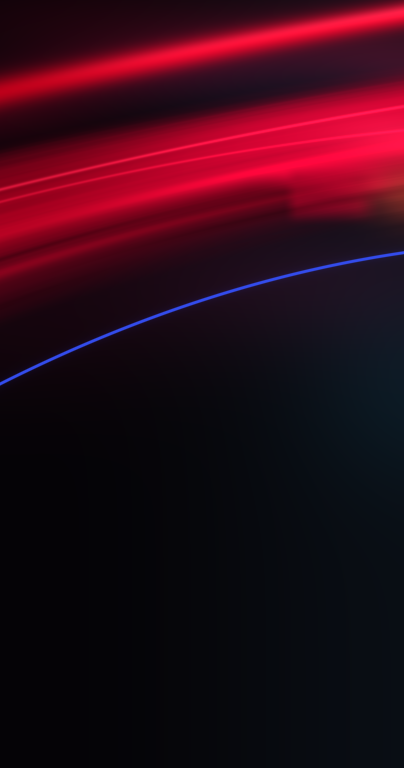
Reproduce this background procedurally as a Shadertoy shader.

```glsl
float hash(vec2 p) {
    return fract(sin(dot(p, vec2(41.3, 289.1))) * 4375.85);
}

float noise(vec2 p) {
    vec2 i = floor(p), f = fract(p);
    f = f * f * (3.0 - 2.0 * f);
    return mix(mix(hash(i), hash(i + vec2(1, 0)), f.x),
               mix(hash(i + vec2(0, 1)), hash(i + vec2(1, 1)), f.x), f.y);
}

float bell(float v, float centre, float width) {
    v = (v - centre) / width;
    return exp(-v * v);
}

float glow(vec2 p, vec2 centre, vec2 size) {
    p = (p - centre) / size;
    return exp(-dot(p, p));
}

// Follows a bending streak back to its height on the left side.
float streakCoord(vec2 p) {
    float bend = p.x * (1.03 - 0.56 * p.x);
    float e = p.y - 0.122 + p.x * (0.115 - 0.014 * p.x);
    return 0.122 + 2.0 * e / (1.0 + sqrt(max(1.0 - 4.0 * bend * e, 0.0)));
}

// Fine grain drawn out along the streaks.
float streakGrain(float s, float x) {
    float sum = 0.0, weight = 0.5, freq = 45.0;
    for (int i = 0; i < 4; i++) {
        sum += weight * noise(vec2(x * 1.5 + float(i) * 7.0, s * freq));
        weight *= 0.55;
        freq *= 2.1;
    }
    return sum;
}

vec3 darkBackdrop(vec2 p) {
    vec3 col = mix(vec3(0.018, 0.012, 0.024), vec3(0.036, 0.055, 0.08), smoothstep(0.1, 1.1, p.x));
    col += vec3(0.01, 0.05, 0.065) * glow(p, vec2(1.05, 0.5), vec2(0.3, 0.13));
    col += vec3(0.085, 0.015, 0.05) * glow(p, vec2(0.72, 0.36), vec2(0.55, 0.09));
    col += vec3(0.05, 0.005, 0.02) * glow(p, vec2(0.0, 0.43), vec2(0.5, 0.1));
    col += vec3(0.05, 0.025, 0.06) * glow(p, vec2(0.6, 0.1), vec2(0.45, 0.06));
    col += vec3(0.09, 0.0, 0.02) * glow(p, vec2(0.25, 0.03), vec2(0.5, 0.06));
    col += vec3(0.06, 0.0, 0.015) * glow(p, vec2(0.0, 0.16), vec2(0.3, 0.05));
    return col + vec3(0.16, 0.01, 0.05) * glow(p, vec2(1.05, 0.085), vec2(0.25, 0.035));
}

vec3 redStreaks(vec3 col, vec2 p) {
    float s = streakCoord(p);
    float grain = streakGrain(s, p.x);

    // Upper streak with a hot core
    float beam = bell(s, 0.12, mix(0.019, 0.016, p.x));
    col += vec3(0.15, 0.0, 0.03) * bell(s, 0.125, 0.045);
    col = mix(col, mix(vec3(0.74, 0.0, 0.1), vec3(0.93, 0.02, 0.17), smoothstep(0.0, 0.5, p.x)), beam);
    col += vec3(0.12, 0.1, 0.11) * bell(s, 0.116, 0.008) * p.x;

    // Broad band: bright body, then a dim fading skirt
    float top = smoothstep(0.185, 0.25, s + 0.012 * (grain - 0.5));
    float rightSide = smoothstep(0.6, 1.0, p.x);
    float bodyEnd = mix(0.315, 0.375, rightSide);
    float body = 1.0 - smoothstep(bodyEnd - 0.012, bodyEnd + 0.025, s);
    float skirt = 1.0 - smoothstep(0.325, 0.445, s + 0.03 * (grain - 0.5));
    vec3 bodyColor = mix(vec3(0.6, 0.0, 0.11), vec3(0.84, 0.015, 0.2), smoothstep(0.0, 0.75, p.x));
    bodyColor *= 0.82 + 0.34 * grain;
    bodyColor += vec3(0.14, 0.01, 0.03) * bell(s, 0.308, 0.012);
    vec3 skirtColor = vec3(0.47, 0.005, 0.1) * (0.5 + 0.9 * grain);
    skirtColor += vec3(0.2, 0.0, 0.025) * bell(s, 0.357, 0.007) * (1.0 - 0.6 * p.x);
    col = mix(col, skirtColor, top * skirt * 0.9);
    col = mix(col, bodyColor, top * body);

    // Thin bright threads
    col += vec3(0.3, 0.08, 0.12) * bell(s, 0.247, 0.0022);
    col += vec3(0.2, 0.04, 0.07) * bell(s, 0.263 + 0.02 * p.x * p.x, 0.002);

    // Soft red panels and a warm patch at the right
    float panel = smoothstep(0.7, 0.74, p.x) * (1.0 - smoothstep(0.88, 0.95, p.x));
    panel *= smoothstep(0.215, 0.235, p.y) * (1.0 - smoothstep(0.265, 0.295, p.y));
    col = mix(col, vec3(0.66, 0.01, 0.15) * (0.7 + 0.5 * grain), panel * 0.65);
    col += vec3(0.14, 0.06, 0.08) * glow(p, vec2(1.0, 0.175), vec2(0.2, 0.03));
    float patchGlow = glow(p, vec2(1.02, 0.25), vec2(0.11, 0.04));
    return mix(col, vec3(0.56, 0.2, 0.16) * (0.55 + 0.8 * grain), patchGlow * 0.8);
}

vec3 blueArc(vec3 col, vec2 p) {
    float height = 0.5 - p.x * (0.265 - 0.094 * p.x);
    float slope = (0.188 * p.x - 0.265) * iResolution.y / iResolution.x;
    float dist = abs(p.y - height) / sqrt(1.0 + slope * slope);
    float soft = 0.8 / iResolution.y;
    float line = 1.0 - smoothstep(0.0019 - soft, 0.0019 + soft, dist);
    col += vec3(0.02, 0.025, 0.12) * exp(-dist * 220.0);
    return mix(col, vec3(0.2, 0.3, 0.93), line);
}

void mainImage(out vec4 fragColor, in vec2 fragCoord) {
    // x runs rightward, y runs down from the top
    vec2 p = fragCoord / iResolution.xy;
    p.y = 1.0 - p.y;
    vec3 col = darkBackdrop(p);
    col = redStreaks(col, p);
    col = blueArc(col, p);
    fragColor = vec4(clamp(col, 0.0, 1.0), 1.0);
}
```
